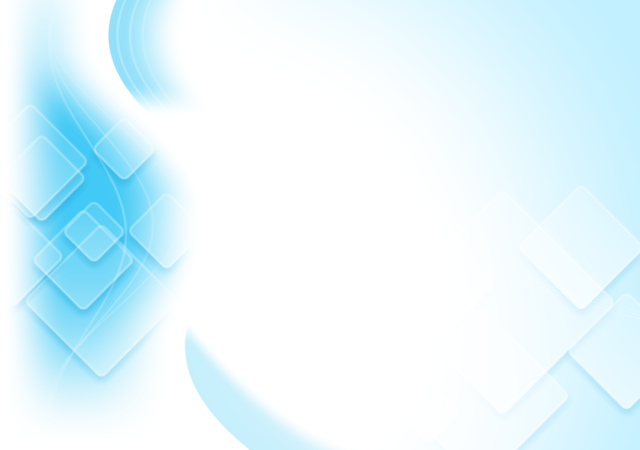
Write a WebGL 1 fragment shader that draws this background.

```glsl
precision highp float;
// Pale abstract backdrop: a white sheet shading to sky blue on the right,
// a soft blue glow cut by a white S-shaped ribbon on the left, and two
// clusters of translucent rounded tiles placed along spiralling orbits.

uniform vec2 u_resolution;

// Lengths are in canvas heights, angles in radians, y points up.
const float ASPECT = 1.4222;
const float PI = 3.14159;
const vec3 PAPER = vec3(1.0);
const vec3 SKY = vec3(0.76, 0.94, 1.0);
const vec3 AZURE = vec3(0.26, 0.79, 0.96);
const vec3 SHADOW = vec3(0.10, 0.66, 0.88);
const vec2 PAPER_CENTRE = vec2(0.463, 0.352);
const vec2 LEFT_CENTRE = vec2(0.191, 0.509);
const vec2 RIGHT_CENTRE = vec2(1.117, 0.328);
const float LEFT_OPACITY = 0.20;
const float RIGHT_OPACITY = 0.50;
const float CORNER = 0.014;
const float SHADOW_DROP = 0.007;
const float SHADOW_BLUR = 0.018;
const float LINE_WIDTH = 0.0012;

float pixel;

float fall(float start, float end, float x) {
  return 1.0 - smoothstep(start, end, x);
}

float strand(float distance) {
  return fall(LINE_WIDTH, LINE_WIDTH + 1.5 * pixel, abs(distance));
}

// Signed distance to a rounded square standing on its corner.
float diamond(vec2 p, float halfSide) {
  vec2 q = abs(vec2(p.x + p.y, p.y - p.x)) * 0.7071 - halfSide + CORNER;
  return length(max(q, 0.0)) + min(max(q.x, q.y), 0.0) - CORNER;
}

// Glass tile: shadow below, white fill, and a thin bright rim.
vec3 tile(vec3 colour, vec2 p, float halfSide, float opacity) {
  float d = diamond(p, halfSide);
  float inside = fall(-pixel, pixel, d);
  float dropped = diamond(p + vec2(0.0, SHADOW_DROP), halfSide);
  float shade = fall(-0.006, SHADOW_BLUR, dropped) * (1.0 - inside);
  shade *= smoothstep(0.3, -0.5, p.y / halfSide);
  float tint = 1.0 - colour.r;
  colour = mix(colour, SHADOW, shade * min(0.45, 0.08 + 0.5 * tint) * smoothstep(0.0, 0.12, tint));
  float sheen = 0.75 - 0.25 * p.y / halfSide;
  colour = mix(colour, PAPER, inside * opacity * sheen);
  return mix(colour, PAPER, 0.25 * strand(d + LINE_WIDTH));
}

// angle: start, step, acceleration. radius: base, extra on odd tiles.
// size: base, change per tile, extra on odd tiles.
vec3 orbit(vec3 colour, vec2 p, vec2 radius, vec3 angle, vec3 size,
           float count, float opacity) {
  for (int i = 0; i < 5; i++) {
    float k = float(i);
    if (k >= count) break;
    float odd = mod(k, 2.0);
    float a = angle.x + k * (angle.y + k * angle.z);
    vec2 offset = (radius.x + radius.y * odd) * vec2(cos(a), sin(a));
    colour = tile(colour, p - offset, size.x + size.y * k + size.z * odd, opacity);
  }
  return colour;
}

// Blue glow bounded on its right by the ribbon.
float glow(vec2 p) {
  float edge = 0.195 + 0.232 * fall(0.555, 0.907, p.y) - 0.065 * fall(0.222, 0.463, p.y);
  float across = smoothstep(0.005, 0.155, p.x) * fall(edge - 0.185, edge + 0.02, p.x);
  return across * smoothstep(0.0, 0.41, p.y) * fall(0.69, 1.19, p.y);
}

void main() {
  vec2 p = gl_FragCoord.xy / u_resolution * vec2(ASPECT, 1.0);
  pixel = 1.0 / u_resolution.y;

  // Sheet and glow
  float reach = smoothstep(0.48, 1.13, length(p - PAPER_CENTRE));
  vec3 colour = mix(PAPER, SKY, reach * smoothstep(0.4, 0.7, p.x));
  colour = mix(colour, AZURE, glow(p));

  // Openings above and below the ribbon, crisp on their left side
  float upper = p.x - 0.241 - 2.92 * (p.y - 0.922) * (p.y - 0.922);
  float upperMask = smoothstep(-pixel, pixel, upper) * fall(0.015, 0.165, upper);
  colour = mix(colour, AZURE, 0.58 * upperMask * smoothstep(0.74, 0.82, p.y));

  float lower = p.x - 0.411 - 2.7 * (p.y - 0.231) * (p.y - 0.231);
  float along = clamp(p.x - 0.422, 0.0, 0.5);
  float crest = 0.287 - 1.2 * along + 1.19 * along * along;
  float lowerMask = smoothstep(-pixel, pixel, lower) * smoothstep(0.0, 0.055, crest - p.y);
  colour = mix(colour, AZURE, 0.30 * lowerMask * fall(0.0, 0.45, lower));

  // Fine strands following the ribbon
  for (int i = 0; i < 3; i++) {
    float k = float(i);
    float wave = 0.195 + 0.03 * k + (0.085 + 0.03 * k) * cos(7.5 * (p.y - 0.48 - 0.02 * k));
    float lines = strand(p.x - wave) * glow(p) + strand(upper - 0.02 - 0.028 * k) * upperMask;
    colour = mix(colour, PAPER, 0.25 * min(lines, 1.0));
  }

  // Left tiles: outer ring, inner pair, centre
  colour = orbit(colour, p - LEFT_CENTRE, vec2(0.181, 0.0), vec3(-1.38, -1.326, 0.0175),
                 vec3(0.122, -0.015, -0.026), 5.0, LEFT_OPACITY);
  colour = orbit(colour, p - vec2(0.139, 0.513), vec2(0.102, 0.0), vec3(2.04, PI, 0.0),
                 vec3(0.07, 0.011, 0.0), 2.0, LEFT_OPACITY);
  colour = tile(colour, p - vec2(0.209, 0.485), 0.05, LEFT_OPACITY);

  // Right tiles: vertical pair, centre, surrounding spiral
  colour = orbit(colour, p - vec2(0.954, 0.226), vec2(0.144, 0.0), vec3(0.5 * PI, PI, 0.0),
                 vec3(0.104, -0.056, 0.0), 2.0, RIGHT_OPACITY);
  colour = tile(colour, p - RIGHT_CENTRE, 0.178, RIGHT_OPACITY);
  colour = orbit(colour, p - RIGHT_CENTRE, vec2(0.213, 0.083), vec3(0.611, -0.768, -0.218),
                 vec3(0.1, 0.02, -0.026), 4.0, RIGHT_OPACITY);

  gl_FragColor = vec4(colour, 1.0);
}
```
